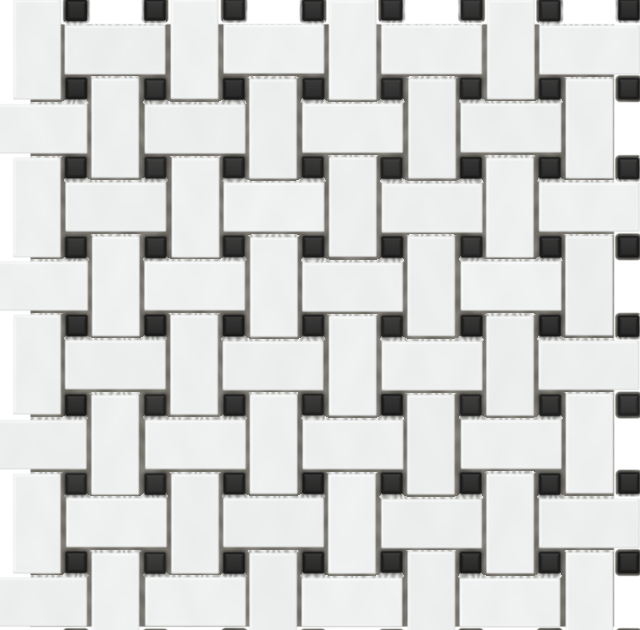
Write a Shadertoy shader that draws this pattern.

```glsl
float hash(vec2 p) {
    return fract(sin(dot(p, vec2(41.3, 289.1))) * 4375.5);
}

float roundBox(vec2 p, vec2 halfSize, float radius) {
    vec2 d = abs(p) - halfSize + radius;
    return length(max(d, 0.0)) + min(max(d.x, d.y), 0.0) - radius;
}

// Layered sines for faint glaze and grout mottling
float mottle(vec2 p) {
    return (sin(p.x * 5.0 + sin(p.y * 3.0)) + sin(p.y * 7.0 + 2.0 * sin(p.x * 4.0))) * 0.5;
}

// Lit seam above each tile, shadowed seam below and beside it
vec3 groutColor(vec2 p, vec2 local, vec2 halfSize) {
    vec2 d = abs(local) - halfSize;
    float acrossSeam = smoothstep(-0.02, 0.02, d.y - d.x);
    float upperSide = smoothstep(0.0, -0.02, local.y);
    float dashes = 0.5 + 0.5 * sin(p.x * 70.0 + 2.0 * mottle(p * 4.0));
    vec3 shadow = vec3(0.47, 0.46, 0.43) + 0.05 * mottle(p * 3.0);
    vec3 lit = mix(vec3(0.70, 0.70, 0.68), vec3(0.92), dashes);
    return mix(shadow, lit, acrossSeam * upperSide);
}

vec3 tileColor(vec2 local, float d, vec2 halfSize, vec2 id) {
    vec3 glaze = vec3(0.932, 0.936, 0.936) + 0.014 * (hash(id + 7.0) - 0.5);
    glaze += 0.006 * mottle(local * vec2(2.0, 1.0) + id);
    vec2 edge = halfSize - local;
    float lowerBevel = smoothstep(0.045, 0.0, min(edge.x, edge.y));
    float rim = smoothstep(-0.05, -0.02, d) * smoothstep(0.0, -0.02, d);
    return glaze + 0.03 * rim - 0.07 * lowerBevel;
}

vec3 dotColor(vec2 local, float d, vec2 id) {
    float face = smoothstep(-0.015, -0.06, d);
    float tone = mix(0.115, 0.20, face) + 0.04 * (hash(id) - 0.5);
    tone += 0.07 * smoothstep(0.025, 0.0, abs(local.y + 0.105)) * smoothstep(0.13, 0.09, abs(local.x));
    tone -= 0.25 * local.y * face;
    return vec3(tone) * vec3(1.01, 1.0, 0.99);
}

void mainImage(out vec4 fragColor, in vec2 fragCoord) {
    // One unit per weave cell, y pointing down, accent dots on integers
    vec2 p = vec2(fragCoord.x, iResolution.y - fragCoord.y) / iResolution.y * 7.98 - vec2(0.967, 0.127);
    float soft = max(0.015, 7.98 / iResolution.y * 0.7);

    // Nearest long tile, alternating direction like a checkerboard
    float tileDist = 1e3;
    vec2 tileLocal = vec2(0.0), tileHalf = vec2(1.0), tileId = vec2(0.0);
    for (int y = -1; y <= 1; y++)
    for (int x = -1; x <= 1; x++) {
        vec2 id = floor(p) + vec2(x, y);
        if (id.x < -1.0 || id.x > 6.0 || id.y < 0.0 || id.y > 7.0) continue;
        bool upright = mod(id.x + id.y, 2.0) > 0.5;
        vec2 halfSize = upright ? vec2(0.302, 0.632) : vec2(0.638, 0.312);
        vec2 jitter = 0.02 * (vec2(hash(id), hash(id + 3.7)) - 0.5);
        vec2 local = p - id - 0.5 - jitter;
        float d = roundBox(local, halfSize, 0.02);
        if (d < tileDist) {
            tileDist = d;
            tileLocal = local;
            tileHalf = halfSize;
            tileId = id;
        }
    }

    // Accent dot at the nearest grid corner
    vec2 dotId = clamp(floor(p + 0.5), vec2(0.0), vec2(7.0, 8.0));
    vec2 dotLocal = p - dotId - 0.016 * (vec2(hash(dotId + 1.3), hash(dotId + 5.1)) - 0.5);
    float dotDist = roundBox(dotLocal, vec2(0.138), 0.03);

    // White backing, with grout limited to the sheet and the dot rims
    float sheet = roundBox(p - vec2(3.115, 3.995), vec2(3.695, 3.815), 0.0);
    float groutDist = min(sheet, dotDist - 0.03);
    vec3 color = mix(vec3(1.0), groutColor(p, tileLocal, tileHalf), smoothstep(soft, -soft, groutDist));

    // Contact shadow, then tiles and dots
    color *= 1.0 - 0.25 * smoothstep(0.05, 0.0, dotDist) * smoothstep(soft, -soft, groutDist);
    color = mix(color, tileColor(tileLocal, tileDist, tileHalf, tileId), smoothstep(soft, -soft, tileDist));
    color = mix(color, dotColor(dotLocal, dotDist, dotId), smoothstep(soft, -soft, dotDist));
    fragColor = vec4(color, 1.0);
}
```
